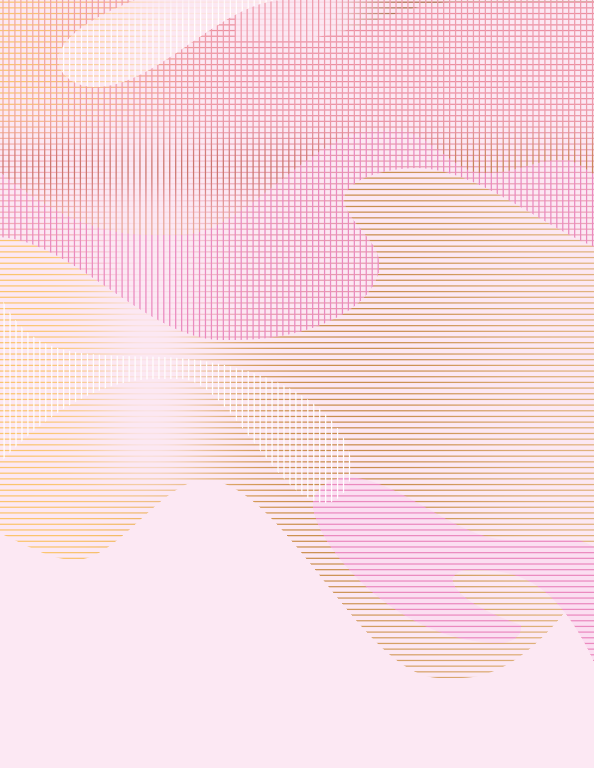
Write a WebGL 1 fragment shader that draws this background.

```glsl
precision highp float;
// Flowing ribbons hatched with fine coloured lines on a pale pink ground.
// Each ribbon is bounded by smooth curves y(x); stripes of one period per
// direction fill the ribbons, tinted by broad gradients.

uniform vec2 u_resolution;

// Design space: 594 x 768 units, y measured downward from the top.
const vec2 CANVAS = vec2(594.0, 768.0);
const float ROW_PERIOD = 5.675;
const float ROW_PHASE = 677.5;
const float COLUMN_PERIOD = 5.955;
const float COLUMN_PHASE = 3.0;
const float WHITE_PHASE = 4.1;
const float LINE_WIDTH = 1.25;

const vec3 GROUND = vec3(0.988, 0.910, 0.953);
const vec3 YELLOW = vec3(0.985, 0.770, 0.430);
const vec3 BRONZE = vec3(0.790, 0.555, 0.310);
const vec3 SAND = vec3(0.880, 0.700, 0.490);
const vec3 BROWN = vec3(0.620, 0.390, 0.200);
const vec3 PINK = vec3(0.920, 0.540, 0.750);
const vec3 ROSE = vec3(0.925, 0.560, 0.630);
const vec3 RUST = vec3(0.800, 0.460, 0.430);
const vec3 BLUSH = vec3(0.985, 0.870, 0.945);

float px; // size of one screen pixel in design units

// 0 at a, 1 at b, leaving a flat and arriving vertically, like a quarter circle.
float bend(float a, float b, float x) {
  float t = clamp((x - a) / (b - a), 0.0, 1.0);
  return 1.0 - sqrt(1.0 - t * t);
}

float ramp(float a, float b, float x) { return smoothstep(a, b, x); }

float inside(float d) { return clamp(d / px + 0.5, 0.0, 1.0); }

float stripe(float x, float period, float phase) {
  float d = abs(mod(x - phase + 0.5 * period, period) - 0.5 * period);
  return inside(0.5 * LINE_WIDTH - d);
}

// Gold sheet: lower edge.
float goldEdge(float x) {
  float rise = max(x - 460.0, 0.0);
  return 523.0 + 37.0 * ramp(-40.0, 75.0, x) - 80.0 * ramp(75.0, 205.0, x)
    + 198.0 * ramp(205.0, 440.0, x) - 0.006 * rise * rise;
}

// Pink mesh: a hanging lobe on the left joined to a shallow arch on the right.
float meshShape(vec2 p) {
  float lobe = 237.0 + 103.0 * ramp(-5.0, 222.0, p.x) - 78.0 * bend(235.0, 380.0, p.x);
  float side = 344.0 + 35.0 * ramp(198.0, 262.0, p.y);
  float arch = 168.0 + 32.0 * bend(420.0, 344.0, p.x) + 92.0 * ramp(415.0, 650.0, p.x);
  return max(min(lobe - p.y, side - p.x), arch - p.y);
}

// Red mesh: lower edge of the top sheet.
float redEdge(float x) {
  float left = max(1.0 - x / 150.0, 0.0);
  return 235.0 - 63.0 * left * left - 104.0 * ramp(180.0, 375.0, x)
    + 42.0 * ramp(400.0, 482.0, x) - 13.0 * ramp(490.0, 560.0, x)
    + 20.0 * ramp(565.0, 610.0, x);
}

// White ribbon crossing the gold sheet.
float whiteShape(vec2 p) {
  float top = 357.0 - 62.0 * exp(-p.x / 30.0) + 113.0 * bend(150.0, 352.0, p.x);
  float left = max(1.0 - p.x / 158.0, 0.0);
  float bottom = 379.0 + 84.0 * left * left + 124.0 * ramp(180.0, 325.0, p.x)
    - 37.0 * bend(325.0, 352.0, p.x);
  return min(p.y - top, bottom - p.y);
}

// Pink ribbon at lower right: an upper stream plus a finger below it.
float streamShape(vec2 p) {
  float top = 477.0 + 63.0 * ramp(345.0, 510.0, p.x) + 28.0 * bend(350.0, 313.0, p.x)
    + 12.0 * ramp(575.0, 610.0, p.x);
  float t = clamp((500.0 - p.x) / 187.0, 0.0, 1.0);
  float outer = 643.0 - 69.0 * (t * t + bend(500.0, 313.0, p.x));
  float fall = max(p.x - 465.0, 0.0) / 129.0;
  float fork = 570.0 + 12.0 * bend(468.0, 452.0, p.x) + 92.0 * fall * fall * fall;
  float reach = clamp((p.x - 452.0) / 69.0, 0.0, 1.0);
  float finger = 576.0 + 49.0 * sqrt(reach);
  float under = min(fork, outer + 40.0 * ramp(520.0, 594.0, p.x));
  float stream = min(min(p.y - top, under - p.y), p.x - 313.0);
  float tip = min(outer - 15.0 * bend(500.0, 521.0, p.x) - p.y, 521.0 - p.x);
  return max(stream, min(min(p.y - finger, tip), p.x - 313.0));
}

// Pale leaf at upper left.
float leafShape(vec2 p) {
  float top = 62.0 - 62.0 * sqrt(max(p.x - 58.0, 0.0) / 77.0);
  float bottom = 87.0 - 87.0 * ramp(95.0, 285.0, p.x) - 28.0 * bend(95.0, 58.0, p.x);
  return min(p.y - top, bottom - p.y);
}

void main() {
  vec2 p = gl_FragCoord.xy / u_resolution * CANVAS;
  p.y = CANVAS.y - p.y;
  px = CANVAS.y / u_resolution.y;

  float rows = stripe(p.y, ROW_PERIOD, ROW_PHASE);
  float columns = stripe(p.x, COLUMN_PERIOD, COLUMN_PHASE);
  float whites = stripe(p.x, COLUMN_PERIOD, WHITE_PHASE);
  float mesh = inside(meshShape(p));
  float red = inside(redEdge(p.x) - p.y) * mesh;
  float stream = inside(streamShape(p));
  float leaf = inside(leafShape(p));

  // Row colours: gold with a pale gap, rosy in the meshes, pink in the stream.
  float gap = exp(-pow((p.x - 150.0) / 65.0, 2.0)) * (1.0 - ramp(440.0, 530.0, p.y));
  vec3 gold = mix(mix(YELLOW, BRONZE, ramp(40.0, 340.0, p.x)), SAND, ramp(360.0, 594.0, p.x));
  gold = mix(gold, SAND, 0.5 * ramp(540.0, 660.0, p.y));
  vec3 rosy = mix(YELLOW, ROSE, ramp(0.0, 260.0, p.x));
  vec3 rowColor = mix(gold, mix(PINK, GROUND, 0.25), 0.75 * mesh);
  rowColor = mix(rowColor, GROUND, 0.88 * gap);
  rowColor = mix(rowColor, rosy, red * (1.0 - ramp(90.0, 160.0, p.y)));

  // Bronze glint and pale veil along the top edge.
  float veil = inside(38.0 - 36.0 * ramp(300.0, 455.0, p.x) - p.y) * inside(p.x - 235.0);
  rowColor = mix(rowColor, mix(GROUND, BROWN, ramp(320.0, 410.0, p.x)), 0.8 * veil);
  rowColor = mix(rowColor, PINK, stream);

  // Column colours: pink mesh, with a rust band in the red one.
  float band = exp(-pow((p.y - 168.0) / 32.0, 2.0));
  vec3 redColor = mix(mix(ROSE, YELLOW, 0.35 * (1.0 - ramp(0.0, 130.0, p.x))), GROUND, 0.15);
  redColor = mix(redColor, mix(RUST, BRONZE, 0.7 * ramp(380.0, 500.0, p.x)), band);
  redColor = mix(redColor, SAND, 0.5 * ramp(185.0, 235.0, p.y));
  vec3 columnColor = mix(PINK, redColor, red);

  // Layers from back to front.
  vec3 color = mix(GROUND, BLUSH, stream);
  float sheet = max(max(inside(goldEdge(p.x) - p.y), stream), mesh);
  color = mix(color, rowColor, rows * sheet * (1.0 - leaf));
  color = mix(color, columnColor, columns * mesh * (1.0 - leaf));
  vec3 leafRow = mix(YELLOW, GROUND, 0.35 + 0.5 * ramp(90.0, 190.0, p.x));
  color = mix(color, leafRow, rows * leaf);
  float white = max(inside(whiteShape(p)), leaf * ramp(20.0, 60.0, p.y + 0.2 * p.x));
  color = mix(color, vec3(1.0), whites * white);
  gl_FragColor = vec4(color, 1.0);
}
```
